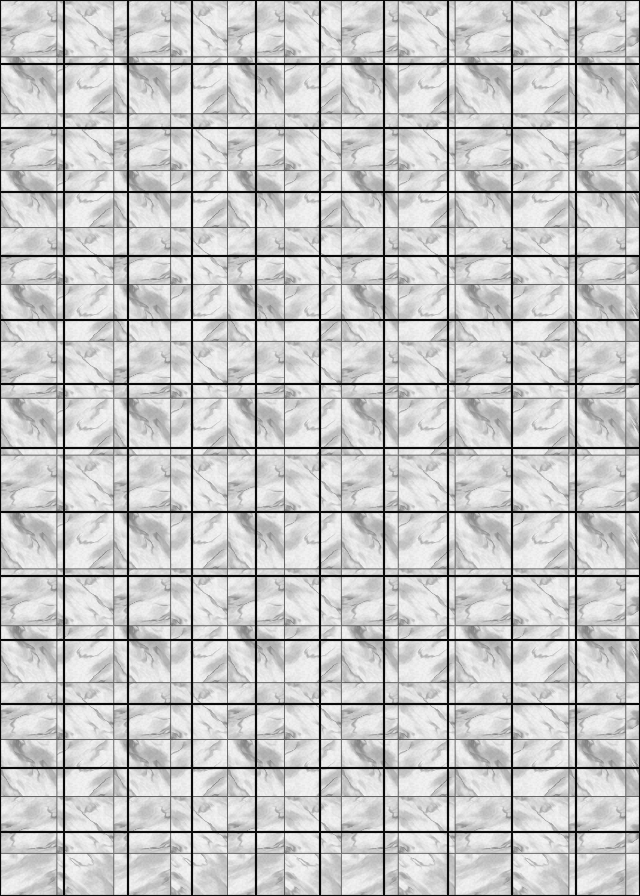
Write a Shadertoy shader that draws this pattern.

```glsl
// Veined grey marble tiles with fine joints under a bold black square grid.

const vec2 GRID_CELLS = vec2(10.0, 14.0);
const float TILES_PER_CELL = 9.0 / 8.0;
const float GRID_WIDTH = 0.034;   // in grid cells
const float JOINT_WIDTH = 0.015;  // in marble tiles

float hash(vec2 p) {
    vec3 h = fract(vec3(p.xyx) * 0.1031);
    h += dot(h, h.yzx + 33.33);
    return fract((h.x + h.y) * h.z);
}

float valueNoise(vec2 p) {
    vec2 cell = floor(p);
    vec2 f = fract(p);
    f = f * f * (3.0 - 2.0 * f);
    float low = mix(hash(cell), hash(cell + vec2(1, 0)), f.x);
    float high = mix(hash(cell + vec2(0, 1)), hash(cell + vec2(1, 1)), f.x);
    return mix(low, high, f.y);
}

float fbm(vec2 p) {
    float sum = 0.0;
    float amplitude = 0.53;
    for (int octave = 0; octave < 4; octave++) {
        sum += amplitude * valueNoise(p);
        p = p * 2.03 + 11.7;
        amplitude *= 0.5;
    }
    return sum;
}

// Components of v along and across a direction.
vec2 alongAcross(vec2 v, float angle) {
    float c = cos(angle), s = sin(angle);
    return vec2(c * v.x + s * v.y, c * v.y - s * v.x);
}

// Part of a pixel covered by lines at whole numbers.
float lineCoverage(float x, float width, float pixel) {
    float d = abs(fract(x + 0.5) - 0.5);
    float upper = min(d + 0.5 * pixel, 0.5 * width);
    float lower = max(d - 0.5 * pixel, -0.5 * width);
    return clamp((upper - lower) / pixel, 0.0, 1.0);
}

vec2 lineCoverage2(vec2 p, float width, float pixel) {
    return vec2(lineCoverage(p.x, width, pixel), lineCoverage(p.y, width, pixel));
}

// Brightness of one slab; kind picks one of four cuts.
float marble(vec2 uv, vec2 kind) {
    float angle = mix(mix(-0.4, 0.7, kind.x), mix(0.95, -0.6, kind.x), kind.y);
    vec2 seed = 20.0 + kind * vec2(23.7, 37.4);
    vec2 p = alongAcross(uv - 0.5, angle) * vec2(2.1, 5.2) + seed;
    p += vec2(0.6, 1.2) * (vec2(fbm(p + 5.2), fbm(p + 40.8)) - 0.5);

    float cloud = smoothstep(0.3, 0.75, fbm(p));
    float vein = 1.0 - smoothstep(0.0, 0.06, abs(fbm(p * 0.7 + 9.0) - 0.5));
    float presence = smoothstep(0.3, 0.7, valueNoise(uv * 3.0 + seed + 60.0));
    float grain = valueNoise(uv * 38.0 + seed) - 0.5;

    float darkCut = kind.y * (1.0 - kind.x);
    float shade = mix(0.93, 0.75 - 0.05 * darkCut, cloud);
    return shade - 0.22 * vein * presence + 0.05 * grain;
}

void mainImage(out vec4 fragColor, in vec2 fragCoord) {
    vec2 canvas = fragCoord / iResolution.xy;
    vec2 grid = vec2(canvas.x, 1.0 - canvas.y) * GRID_CELLS;
    float pixel = GRID_CELLS.x / iResolution.x;

    // Slabs alternate two by two; the first ones reach back over the border.
    vec2 tile = grid * TILES_PER_CELL;
    vec2 tileCount = GRID_CELLS * TILES_PER_CELL;
    vec2 wrapped = step(floor(tileCount), tile);
    vec2 local = mix(fract(tile), tile - tileCount, wrapped);
    vec2 kind = mod(floor(tile), 2.0) * (1.0 - wrapped);
    float shade = marble(local, kind);

    // Fine grey joints, none along the border.
    vec2 joint = lineCoverage2(tile, JOINT_WIDTH, pixel * TILES_PER_CELL);
    joint *= step(0.5, tile) * step(tile, tileCount - 0.1);
    shade = mix(shade, 0.33, max(joint.x, joint.y));

    // Black grid with whole cells on the canvas.
    vec2 bars = lineCoverage2(grid, GRID_WIDTH, pixel);
    shade = mix(shade, 0.04, max(bars.x, bars.y));

    fragColor = vec4(vec3(shade), 1.0);
}
```
